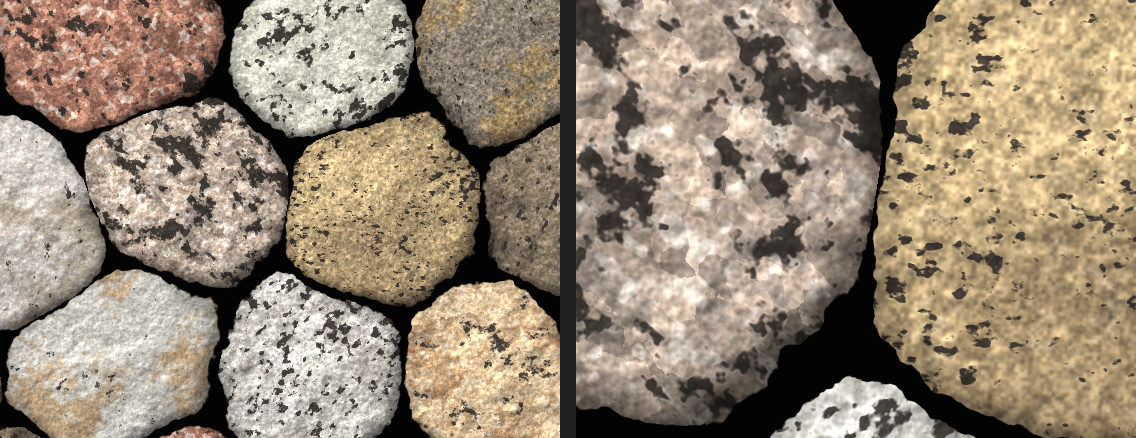
Left: the whole. Right: its middle third, enlarged.
A Shadertoy shader for this texture:

```glsl
// Rough stones of mixed granite, quartz and sandstone lying close together on black.

const vec2 CELL = vec2(0.45, 0.375);        // spacing of the stones
const vec2 LAYOUT_SHIFT = vec2(0.0, -0.045);
const float JITTER = 0.30;                  // scatter of stone centres, in cells
const float HALF_GAP = 0.005;               // half the gap between two stones
const float CORNER_SHARPNESS = 36.0;        // lower is rounder
const float CRYSTAL_SCALE = 50.0;
const float RELIEF = 1.1;                   // strength of the surface bumps
const float ROUGHNESS = 0.75;               // strength of the fine pitting
const vec2 LIGHT_DIR = vec2(-0.5, 0.866);
const vec3 GAP_COLOR = vec3(0.012, 0.010, 0.010);
const vec3 SPECK_COLOR = vec3(0.17, 0.155, 0.145);
const vec3 GLINT_COLOR = vec3(0.93, 0.90, 0.86);

const int KINDS = 11;
const vec3 BASE[KINDS] = vec3[KINDS](
    vec3(.79, .78, .75), vec3(.84, .83, .80), vec3(.88, .78, .63), vec3(.58, .53, .43),
    vec3(.80, .78, .75), vec3(.83, .74, .66), vec3(.78, .68, .51), vec3(.54, .48, .40),
    vec3(.76, .55, .46), vec3(.87, .86, .80), vec3(.52, .48, .43));
const vec3 ACCENT[KINDS] = vec3[KINDS](
    vec3(.70, .60, .47), vec3(.66, .63, .60), vec3(.64, .48, .34), vec3(.42, .38, .33),
    vec3(.66, .61, .55), vec3(.61, .56, .52), vec3(.66, .57, .43), vec3(.38, .33, .28),
    vec3(.46, .31, .27), vec3(.75, .74, .68), vec3(.63, .53, .37));
// Speck amount, speck scale, crystal strength, fine grain contrast.
const vec4 TRAITS[KINDS] = vec4[KINDS](
    vec4(-.10, 50., .05, .18), vec4(.14, 64., .45, .26), vec4(.03, 26., .50, .24),
    vec4(.03, 80., .10, .34), vec4(-.10, 50., .05, .17), vec4(.17, 34., .80, .28),
    vec4(.09, 115., .15, .34), vec4(.06, 60., .20, .34), vec4(.08, 36., .80, .28),
    vec4(.11, 46., .30, .22), vec4(.03, 90., .10, .40));

float hash(vec2 p) {
    vec3 q = fract(p.xyx * 0.1031);
    q += dot(q, q.yzx + 33.33);
    return fract((q.x + q.y) * q.z);
}

vec2 hash2(vec2 p) { return vec2(hash(p), hash(p + 71.0)); }

float noise(vec2 p) {
    vec2 i = floor(p), f = fract(p);
    f = f * f * (3.0 - 2.0 * f);
    return mix(mix(hash(i), hash(i + vec2(1, 0)), f.x),
               mix(hash(i + vec2(0, 1)), hash(i + vec2(1, 1)), f.x), f.y);
}

float fbm(vec2 p) {
    float sum = 0.0, amp = 0.52;
    for (int i = 0; i < 4; i++) {
        sum += amp * noise(p);
        p = mat2(1.6, 1.2, -1.2, 1.6) * p + 7.3;
        amp *= 0.5;
    }
    return sum;
}

// Random value of the nearest crystal.
float crystal(vec2 p) {
    vec2 cell = floor(p), best = cell;
    float nearest = 9.0;
    for (int k = 0; k < 9; k++) {
        vec2 c = cell + vec2(k % 3 - 1, k / 3 - 1);
        vec2 r = c + hash2(c) - p;
        if (dot(r, r) < nearest) { nearest = dot(r, r); best = c; }
    }
    return hash(best + 19.0);
}

// Centre of a stone; every second row is shifted by half a cell.
vec2 stoneCenter(vec2 id) {
    vec2 brick = vec2(-0.5 * mod(id.y, 2.0), 0.0);
    return (id + 0.5 + brick + JITTER * (hash2(id + 40.0) - 0.5)) * CELL + LAYOUT_SHIFT;
}

// Distance inward from the rounded outline of the nearest stone.
float stoneDistance(vec2 p, out vec2 id, out vec2 center) {
    vec2 cell = floor((p - LAYOUT_SHIFT) / CELL);
    float nearest = 9.0, sum = 0.0;
    for (int k = 0; k < 25; k++) {
        vec2 c = cell + vec2(k % 5 - 2, k / 5 - 2), s = stoneCenter(c);
        if (distance(p, s) < nearest) { nearest = distance(p, s); id = c; center = s; }
    }
    for (int k = 0; k < 25; k++) {
        vec2 c = id + vec2(k % 5 - 2, k / 5 - 2), s = stoneCenter(c);
        if (c != id)
            sum += exp(-CORNER_SHARPNESS * dot(0.5 * (s + center) - p, normalize(s - center)));
    }
    return -log(sum) / CORNER_SHARPNESS - HALF_GAP;
}

vec3 stoneColor(vec2 p, vec2 id) {
    int kind = int(mod(4.0 * id.y + id.x, float(KINDS)));
    vec4 trait = TRAITS[kind];
    float angle = 6.28 * hash(id + 5.0);
    vec2 q = mat2(cos(angle), sin(angle), -sin(angle), cos(angle)) * p + 13.0 * id + 50.0;
    float sand = noise(q * 150.0) + noise(q * 310.0) - 1.0;

    // Broad stains and angular crystals
    vec2 warp = vec2(fbm(q * 50.0), fbm(q * 50.0 + 31.0));
    float grain = crystal(q * vec2(0.8, 1.15) * CRYSTAL_SCALE + 1.8 * warp);
    float stain = smoothstep(0.40, 0.68, fbm(q * 8.0) + 0.5 * (fbm(q * 60.0) - 0.5));
    vec3 col = mix(BASE[kind], ACCENT[kind], mix(stain, grain * grain, trait.z));
    col *= 1.0 + 0.36 * trait.z * (fract(grain * 7.0) - 0.5);
    col = mix(col, GLINT_COLOR, 0.7 * trait.z * smoothstep(0.66, 0.82, noise(q * 85.0)));

    // Ragged dark mineral specks in loose clusters
    float cluster = fbm(q * 9.0 + 80.0) - 0.5;
    float speck = fbm(q * vec2(0.8, 1.2) * trait.y + 9.0) + 0.5 * cluster + trait.x - 0.75;
    speck += 0.16 * sand + 0.22 * (noise(q * 100.0 + 5.0) - 0.5);
    col = mix(col, SPECK_COLOR, 0.90 * smoothstep(-0.05, 0.09, speck));

    // Sandy grain
    return col * (1.0 + trait.w * sand);
}

void mainImage(out vec4 fragColor, in vec2 fragCoord) {
    vec2 p = fragCoord / iResolution.y, id, center;
    vec2 bend = vec2(noise(p * 5.0 + 3.0), noise(p * 5.0 + 47.0)) - 0.5;
    float d = stoneDistance(p + 0.05 * bend, id, center);
    vec2 local = p + 11.0 * id + 60.0;
    d += 0.040 * (fbm(local * 12.0) - 0.5) + 0.012 * (fbm(local * 60.0) - 0.5);

    // Bumps, pits, broad facets and darker rims away from the light
    float bumps = fbm(local * 24.0) - fbm((local + 0.006 * LIGHT_DIR) * 24.0);
    float pits = fbm(local * 75.0) - fbm((local + 0.003 * LIGHT_DIR) * 75.0);
    float facets = fbm(local * 5.0) - fbm((local + 0.03 * LIGHT_DIR) * 5.0);
    float facing = dot(normalize(p - center + 1e-4), LIGHT_DIR);
    float rim = smoothstep(-0.005, 0.035, d);
    float light = 1.03 + RELIEF * bumps + ROUGHNESS * pits + 0.6 * facets + 0.05 * facing;
    light *= mix(mix(0.42, 0.92, 0.5 + 0.5 * facing), 1.0, rim);

    float edge = 1.0 / iResolution.y;
    vec3 col = stoneColor(p, id) * light;
    fragColor = vec4(clamp(mix(GAP_COLOR, col, smoothstep(-edge, edge, d)), 0.0, 1.0), 1.0);
}
```
